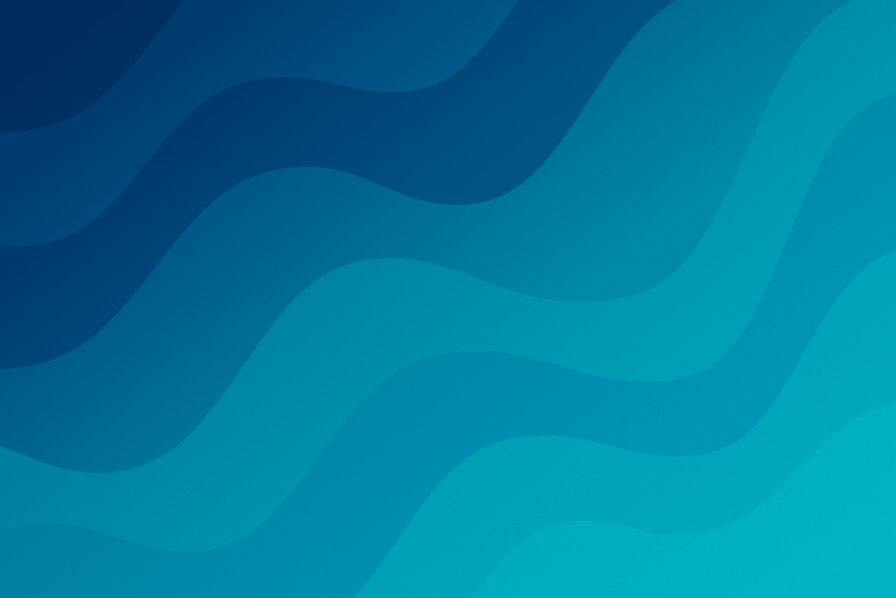
Write a Shadertoy shader that draws this background.

```glsl
// Layered diagonal waves running from deep navy to bright turquoise.
// Each wave edge is a height built from eased ramps; the layers are painted
// from back to front, each with its own diagonal gradient, under a fine grain.

const float ASPECT = 1.5;        // width of the layout, its height being 1
const float GRAIN_CELLS = 342.0; // grain cells along the height
const float GRAIN_AMOUNT = 0.006;

// Hash without sine, 0 to 1
float hash(vec2 cell) {
    vec3 q = fract(vec3(cell.xyx) * 0.1031);
    q += dot(q, q.yzx + 33.33);
    return fract((q.x + q.y) * q.z);
}

// S-shaped rise; mid places its halfway point, sharp its steepness
float swell(float x, float from, float to, float rise, float mid, float sharp) {
    float t = clamp((x - from) / (to - from), 0.0, 1.0);
    float a = pow(t * (1.0 - mid), sharp);
    float b = pow((1.0 - t) * mid, sharp);
    return rise * a / (a + b);
}

// Gentle symmetric descent between a crest and the next trough
float dip(float x, float from, float to, float drop) {
    return -swell(x, from, to, drop, 0.5, 1.65);
}

// Gradient between two colours along the diagonal
vec3 shade(float diagonal, float start, float end, vec3 dark, vec3 light) {
    return mix(dark, light, clamp((diagonal - start) / (end - start), 0.0, 1.0));
}

// Covers everything below the edge with a smooth boundary
vec3 layer(vec3 below, vec3 paint, float edge, float y) {
    float depth = edge - y;
    float cover = clamp(depth / max(fwidth(depth), 1e-5) + 0.5, 0.0, 1.0);
    return mix(below, paint, cover);
}

void mainImage(out vec4 fragColor, in vec2 fragCoord) {
    vec2 p = fragCoord / iResolution.xy * vec2(ASPECT, 1.0);
    float x = p.x;
    float diagonal = x + 1.3 * (1.0 - p.y);

    // Navy corner
    vec3 color = shade(diagonal, 0.0, 0.35, vec3(0.0, 0.16, 0.362), vec3(0.0, 0.19, 0.385));

    // Blue wave
    float edge = 0.779 + swell(x, 0.0, 0.547, 0.352, 0.5, 2.0);
    vec3 paint = shade(diagonal, 0.4, 0.95, vec3(0.0, 0.235, 0.43), vec3(0.0, 0.36, 0.55));
    color = layer(color, paint, edge, p.y);

    // Shadowed navy wave
    edge = 0.588 + swell(x, 0.023, 0.479, 0.283, 0.49, 2.0)
         + dip(x, 0.479, 0.654, 0.025)
         + swell(x, 0.654, 1.064, 0.283, 0.5, 2.0);
    paint = shade(diagonal, 0.6, 1.2, vec3(0.0, 0.228, 0.425), vec3(0.0, 0.335, 0.525));
    color = layer(color, paint, edge, p.y);

    // Wide ocean wave
    edge = 0.383 + swell(x, -0.01, 0.518, 0.338, 0.51, 2.0)
         + dip(x, 0.518, 0.762, 0.064)
         + swell(x, 0.762, 1.24, 0.367, 0.48, 2.0);
    paint = shade(diagonal, 0.82, 1.6, vec3(0.0, 0.345, 0.53), vec3(0.0, 0.54, 0.657));
    color = layer(color, paint, edge, p.y);

    // Teal wave
    edge = 0.27 + dip(x, -0.088, 0.166, 0.061)
         + swell(x, 0.16, 0.654, 0.359, 0.5, 2.0)
         + dip(x, 0.654, 0.957, 0.072)
         + swell(x, 0.957, 1.543, 0.518, 0.505, 2.5);
    paint = shade(diagonal, 1.05, 1.9, vec3(0.0, 0.495, 0.63), vec3(0.0, 0.62, 0.715));
    color = layer(color, paint, edge, p.y);

    // Cerulean wave
    edge = 0.02 + swell(x, -0.195, 0.082, 0.104, 0.5, 2.0)
         + dip(x, 0.082, 0.313, 0.047)
         + swell(x, 0.313, 0.801, 0.336, 0.464, 2.0)
         + dip(x, 0.801, 1.078, 0.051)
         + swell(x, 1.078, 1.582, 0.488, 0.48, 2.5);
    paint = shade(diagonal, 1.2, 2.1, vec3(0.0, 0.495, 0.63), vec3(0.0, 0.585, 0.712));
    color = layer(color, paint, edge, p.y);

    // Turquoise wave
    edge = -0.064 + swell(x, 0.459, 0.918, 0.336, 0.46, 2.0)
         + dip(x, 0.912, 1.133, 0.035)
         + swell(x, 1.133, 1.582, 0.355, 0.48, 2.2);
    paint = shade(diagonal, 1.75, 2.4, vec3(0.0, 0.618, 0.71), vec3(0.0, 0.662, 0.743));
    color = layer(color, paint, edge, p.y);

    // Bright foreground wave
    edge = -0.064 + swell(x, 0.645, 0.977, 0.193, 0.51, 2.0)
         + dip(x, 0.977, 1.133, 0.023)
         + swell(x, 1.133, 1.592, 0.234, 0.46, 2.0);
    paint = shade(diagonal, 1.9, 2.6, vec3(0.0, 0.66, 0.74), vec3(0.0, 0.7, 0.77));
    color = layer(color, paint, edge, p.y);

    // Fine grain, scaled by the colour so that the red stays at zero
    float grain = hash(floor(p * GRAIN_CELLS)) - 0.5;
    color *= 1.0 + 2.0 * GRAIN_AMOUNT * grain;
    fragColor = vec4(color, 1.0);
}
```
